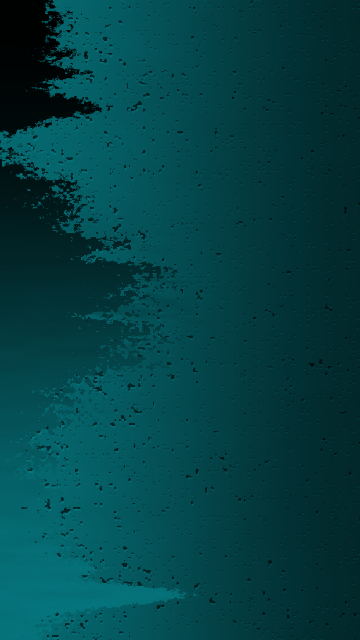
Write a Shadertoy shader that draws this background.

```glsl
// Weathered teal paint: a dark ragged layer on the left flaking over a side-lit plate
float hash(vec2 p) {
    return fract(sin(dot(p, vec2(127.1, 311.7))) * 43758.5453);
}

float noise(vec2 p) {
    vec2 i = floor(p), f = fract(p);
    f = f * f * (3.0 - 2.0 * f);
    return mix(mix(hash(i), hash(i + vec2(1, 0)), f.x),
               mix(hash(i + vec2(0, 1)), hash(i + vec2(1, 1)), f.x), f.y);
}

float fbm(vec2 p) {
    float sum = 0.0, weight = 0.5;
    for (int i = 0; i < 4; i++) {
        sum += weight * noise(p);
        p = p * 2.1 + 17.3;
        weight *= 0.5;
    }
    return sum / 0.9375;
}

float bump(float y, float centre, float width) {
    float d = (y - centre) / width;
    return exp(-d * d);
}

// Horizontal reach of the left layer at each height
float layerEdge(float y) {
    return 0.13 + 0.06 * bump(y, 0.96, 0.05) + 0.09 * bump(y, 0.89, 0.014)
         + 0.14 * bump(y, 0.833, 0.016) - 0.10 * bump(y, 0.76, 0.05)
         + 0.25 * bump(y, 0.52, 0.14) - 0.05 * bump(y, 0.31, 0.03)
         + 0.11 * bump(y, 0.09, 0.05) + 0.30 * bump(y, 0.069, 0.018);
}

// Irregular chips; a lower threshold gives more of them
float chips(vec2 p, float threshold) {
    float n = 0.6 * noise(p * vec2(75, 95)) + 0.4 * noise(p * vec2(150, 180) + 9.0);
    return smoothstep(threshold, threshold + 0.09, n);
}

// Tiny specks, one possible per grid cell
float specks(vec2 p) {
    vec2 cell = floor(p * 80.0);
    vec2 centre = 0.3 + 0.4 * vec2(hash(cell + 3.1), hash(cell + 7.7));
    float d = length((fract(p * 80.0) - centre) * vec2(0.8, 1.2));
    return step(0.87, hash(cell)) * (1.0 - smoothstep(0.05, 0.3, d));
}

void mainImage(out vec4 fragColor, in vec2 fragCoord) {
    vec2 uv = fragCoord / iResolution.xy;
    vec2 p = fragCoord / iResolution.x;
    vec3 teal = vec3(0.02, 0.43, 0.46);

    // Plate, lit from the left
    float plate = mix(0.96, 0.35, smoothstep(0.0, 1.08, uv.x));
    plate *= 0.97 + 0.06 * fbm(p * vec2(5, 14));

    // Chips with a bright lower lip, densest beside the layer
    float edge = layerEdge(uv.y);
    float beyond = uv.x - edge;
    float clusters = fbm(p * vec2(5, 16) + 4.0) - 0.5;
    float threshold = mix(0.70, 0.80, smoothstep(0.0, 0.35, beyond)) - 0.16 * clusters;
    threshold -= 0.07 * (bump(uv.y, 0.41, 0.012) + bump(uv.y, 0.11, 0.015))
               * bump(uv.x, 0.33, 0.1);
    float chip = chips(p, threshold);
    float lip = max(chips(p + vec2(-0.002, 0.006), threshold) - chip, 0.0);
    plate *= (1.0 - 0.62 * chip) * (1.0 + 0.15 * lip);

    // Fine specks: dark pits with pale undersides, paler to the right
    float pit = specks(p);
    float glint = max(specks(p + vec2(-0.001, 0.004)) - pit, 0.0);
    plate = plate * (1.0 - 0.25 * pit) + (0.05 + 0.10 * uv.x) * glint;

    // Left layer, black above and teal below, with streaked and grainy edge
    float layer = 0.02 + 1.03 * (1.0 - smoothstep(0.0, 0.95, uv.y));
    layer *= 0.95 + 0.1 * fbm(p * vec2(8, 40));
    float middle = bump(uv.y, 0.47, 0.16);
    float streaks = fbm(p * vec2(5, 30)) - 0.5;
    float grain = fbm(p * vec2(100, 120) + 31.0) - 0.5;
    float wear = mix(0.20, 0.42, middle) * streaks + mix(0.20, 0.50, middle) * grain;
    float cover = smoothstep(-0.025, 0.025, wear - beyond);

    // Thin dust of the layer carried past its edge
    float dust = smoothstep(0.02, 0.3, 0.3 - beyond) * middle;
    cover = max(cover, 0.35 * dust * smoothstep(0.4, 0.65, fbm(p * vec2(9, 36) + 8.0)));

    fragColor = vec4(teal * mix(plate, layer, cover), 1.0);
}
```
